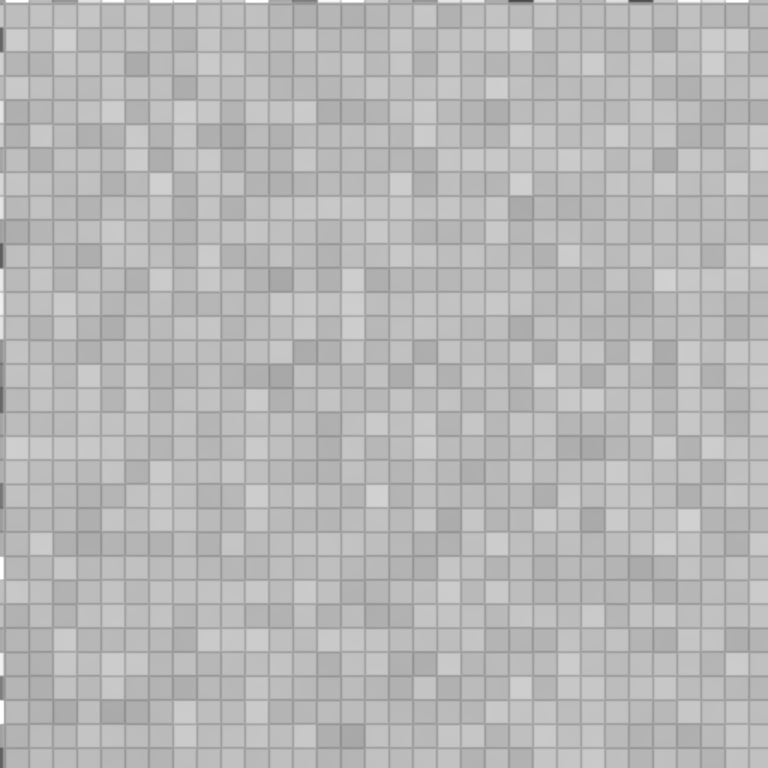
Write a three.js fragment shader that draws this pattern.

```glsl
// Small square grey tiles in a 32 by 32 grid with thin, soft darker joints.
// Each tile takes a hashed grey and a faint tilt; tones blend across joints,
// and the cut tiles along the left and top borders vary far more strongly.

varying vec2 vUv;

const float TILES = 32.0;                     // repeats across and down
const vec2 GRID_OFFSET = vec2(0.21, 0.83);    // first joint, in tiles
const float MEAN_GREY = 0.741;
const float GREY_SPREAD = 0.063;
const float TILT = 0.012;                     // shading within a tile
const float JOINT_WIDTH = 0.052;              // soft half width, in tiles
const float JOINT_DARKNESS = 0.17;
const float JOINT_WOBBLE = 0.025;
const float TONE_BLUR = 0.075;
const float BORDER_CONTRAST = 7.0;
const vec2 BORDER_INNER = vec2(0.0065, 0.0052);
const vec2 BORDER_OUTER = vec2(0.0020, 0.0008);

float hash(vec2 p) {
  vec3 q = fract(vec3(p.xyx) * vec3(0.1031, 0.1030, 0.0973));
  q += dot(q, q.yzx + 33.33);
  return fract((q.x + q.y) * q.z);
}

// Bell-shaped deviation of one tile from the mean grey
float tileDeviation(vec2 id) {
  id += 7.0;
  float sum = hash(id) + hash(id + 53.7) + hash(id + 117.3);
  return (sum - 1.5) * GREY_SPREAD;
}

// Joint strength from the distance to its centre line
float joint(float d) {
  float t = d / JOINT_WIDTH;
  return exp(-t * t);
}

void main() {
  vec2 p = vUv * TILES - GRID_OFFSET;
  vec2 tile = floor(p);
  vec2 corner = floor(p - 0.5);

  // Signed distances to the nearest joints, shifted slightly per segment
  vec2 wobble = vec2(hash(vec2(corner.x, tile.y) + 211.0),
                     hash(vec2(tile.x, corner.y) + 307.0)) - 0.5;
  vec2 d = fract(p - 0.5) - 0.5 - wobble * JOINT_WOBBLE;

  // Tones of the four surrounding tiles, blended across the joints
  vec2 blend = smoothstep(-TONE_BLUR, TONE_BLUR, d);
  float lower = mix(tileDeviation(corner),
                    tileDeviation(corner + vec2(1.0, 0.0)), blend.x);
  float upper = mix(tileDeviation(corner + vec2(0.0, 1.0)),
                    tileDeviation(corner + 1.0), blend.x);
  float deviation = mix(lower, upper, blend.y);

  // Stronger contrast on the cut border tiles
  vec2 toBorder = vec2(vUv.x, 1.0 - vUv.y);
  vec2 border = 1.0 - smoothstep(BORDER_OUTER, BORDER_INNER, toBorder);
  deviation *= mix(1.0, BORDER_CONTRAST, max(border.x, border.y));

  // Faint slope across each tile
  vec2 slope = vec2(hash(tile + 401.0), hash(tile + 503.0)) - 0.5;
  float grey = MEAN_GREY + deviation + dot(slope, fract(p) - 0.5) * TILT;

  // Joints
  float line = max(joint(d.x), joint(d.y));
  grey *= 1.0 - JOINT_DARKNESS * line;

  gl_FragColor = vec4(vec3(clamp(grey, 0.0, 1.0)), 1.0);
}
```
